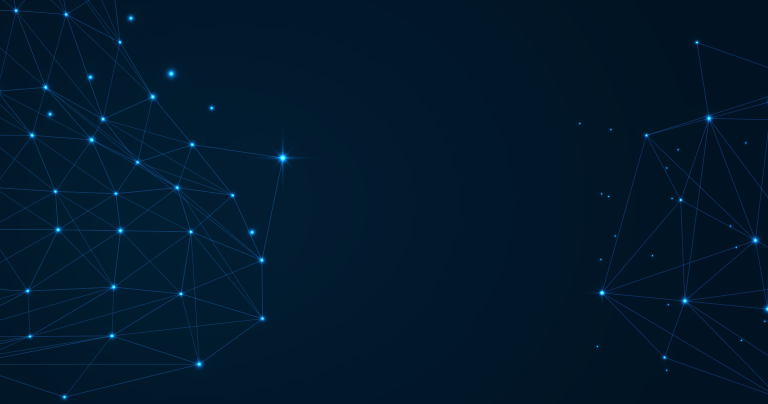
Give the GLSL for this background, as a Shadertoy shader.

```glsl
float hash(vec2 p) {
    return fract(sin(dot(p, vec2(127.1, 311.7))) * 4375.85);
}

vec2 hash2(vec2 p) {
    return vec2(hash(p), hash(p + 19.7));
}

// Antialiased hairline from a to b
float link(vec2 p, vec2 a, vec2 b) {
    vec2 ab = b - a;
    float t = clamp(dot(p - a, ab) / dot(ab, ab), 0.0, 1.0);
    float pixel = 1.0 / iResolution.y;
    float d = length(p - a - ab * t);
    return clamp((0.0009 + 0.5 * pixel - d) / pixel, 0.0, 1.0);
}

// Bright core inside a soft blue halo
vec3 spark(vec2 q, float size) {
    float d = length(q) / size;
    return vec3(0.03, 0.42, 0.75) * exp(-d * d * 0.8)
         + vec3(0.35, 0.55, 0.45) * exp(-d * d * 4.0)
         + vec3(0.0, 0.05, 0.1) * exp(-d * 0.7);
}

float ray(vec2 q, float reach) {
    q = abs(q);
    return exp(-q.x / reach - q.y / (0.06 * reach + 0.0008));
}

// Star with long upright rays and short diagonal ones
vec3 flare(vec2 q, float size) {
    vec2 diagonal = vec2(q.x + q.y, q.y - q.x) * 0.7071;
    float rays = ray(q, size) + ray(q.yx, size)
               + 0.6 * (ray(diagonal, size * 0.6) + ray(diagonal.yx, size * 0.6));
    return vec3(0.08, 0.5, 0.9) * rays + spark(q, size * 0.4);
}

// Rows of the left net step inward from a curved outline
vec2 leftNode(float k, float row) {
    float y = 0.017 + 0.128 * row - 0.08 * abs(sin(0.714 * row)) * (1.0 - 0.11 * row);
    float outline = min(0.65 - 0.37 * smoothstep(0.33, 0.98, y), 0.09 + 4.1 * y);
    vec2 node = vec2(outline - k * max(0.23 - 0.02 * row, 0.13), y);
    if (k < 0.5) return node;
    float lift = k < 1.5 ? -0.05 : 0.02;
    if (row < 4.5) lift = 0.015;
    if (row < 3.5 || row > 6.5) lift = 0.07;
    node.y += lift;
    return node + (hash2(vec2(k, row) + 3.0) - 0.5) * vec2(0.03, 0.025);
}

// Staggered rows of the right net
vec2 rightNode(float column, float row) {
    if (mod(row, 2.0) < 0.5) {
        float gap = 0.185 + 0.025 * (row - 2.0) * (row - 2.0);
        return vec2(1.645 + 0.02 * row + gap * column, 0.115 + 0.195 * row - 0.1 * column);
    }
    return vec2(1.435 + 0.055 * row + column * (0.23 - 0.025 * row),
                0.08 + 0.195 * row + column * (0.031 * row - 0.051));
}

vec3 leftNet(vec2 p) {
    vec3 glow = vec3(0.0);
    float lines = 0.0;
    for (float r = 0.0; r < 9.0; r++) {
        for (float k = 0.0; k < 5.0; k++) {
            vec2 a = leftNode(k, r);
            lines += link(p, a, leftNode(k + 1.0, r));
            lines += link(p, a, leftNode(k, r + 1.0));
            lines += 0.7 * link(p, a, leftNode(k + 1.0, r + 1.0));
            if (hash(vec2(r, k)) > 0.5) lines += 0.7 * link(p, a, leftNode(k + 1.0, r + 2.0));
            if (k > 0.0) lines += 0.8 * link(p, a, leftNode(k - 1.0, r + 1.0));
            glow += spark(p - a, mix(0.004, 0.0075, hash(vec2(k, r + 7.0))));
        }
    }
    // Loose glows along an arch
    for (float i = 0.0; i < 6.0; i++) {
        float y = 0.465 + 0.45 * sin(0.53 * i) - 0.04 * cos(3.1416 * i);
        glow += spark(p - vec2(0.624 - 0.1 * i, y), mix(0.005, 0.009, hash(vec2(i, 2.0))));
    }
    // Links out to the bright star
    vec2 star = vec2(0.7, 0.609);
    lines += link(p, star, leftNode(0.0, 5.0)) + link(p, star, leftNode(0.0, 3.0));
    return glow + vec3(0.05, 0.13, 0.24) * min(lines, 1.1) + flare(p - star, 0.022);
}

vec3 rightNet(vec2 p) {
    vec3 glow = vec3(0.0);
    float lines = 0.0;
    for (float r = 0.0; r < 5.0; r++) {
        for (float c = 0.0; c < 3.0; c++) {
            vec2 a = rightNode(c, r);
            lines += link(p, a, rightNode(c + 1.0, r));
            if (r < 4.0) {
                lines += link(p, a, rightNode(c + 1.0, r + 1.0));
                if (c > 0.0) lines += link(p, a, rightNode(c - 1.0, r + 1.0));
                if (r < 3.0) lines += link(p, a, rightNode(c, r + 1.0));
            }
            if (r == 1.0) lines += link(p, a, rightNode(c, 3.0));
            glow += spark(p - a, 0.004 + 0.003 * step(0.5, c));
        }
    }
    // Loose specks
    for (float i = 0.0; i < 18.0; i++) {
        vec2 at = vec2(1.43, 0.03) + hash2(vec2(i, 5.0)) * vec2(0.47, 0.75);
        glow += 0.7 * spark(p - at, 0.0025);
    }
    return glow + vec3(0.05, 0.11, 0.24) * min(lines, 1.1) + flare(p - rightNode(0.0, 1.0), 0.01);
}

void mainImage(out vec4 fragColor, in vec2 fragCoord) {
    vec2 p = fragCoord / iResolution.y;

    // Navy backdrop, lighter left of centre
    vec2 q = (p - vec2(0.68, 0.5)) / vec2(0.8, 0.72);
    vec3 color = mix(vec3(0.004, 0.07, 0.128), vec3(0.006, 0.106, 0.188), exp(-dot(q, q)));
    vec2 tint = (p - vec2(0.28, 0.42)) / vec2(0.36, 0.4);
    color += vec3(0.0, 0.016, 0.018) * exp(-dot(tint, tint));

    if (p.x < 0.95) color += leftNet(p);
    if (p.x > 1.3) color += rightNet(p);
    fragColor = vec4(min(color, 1.0), 1.0);
}
```
